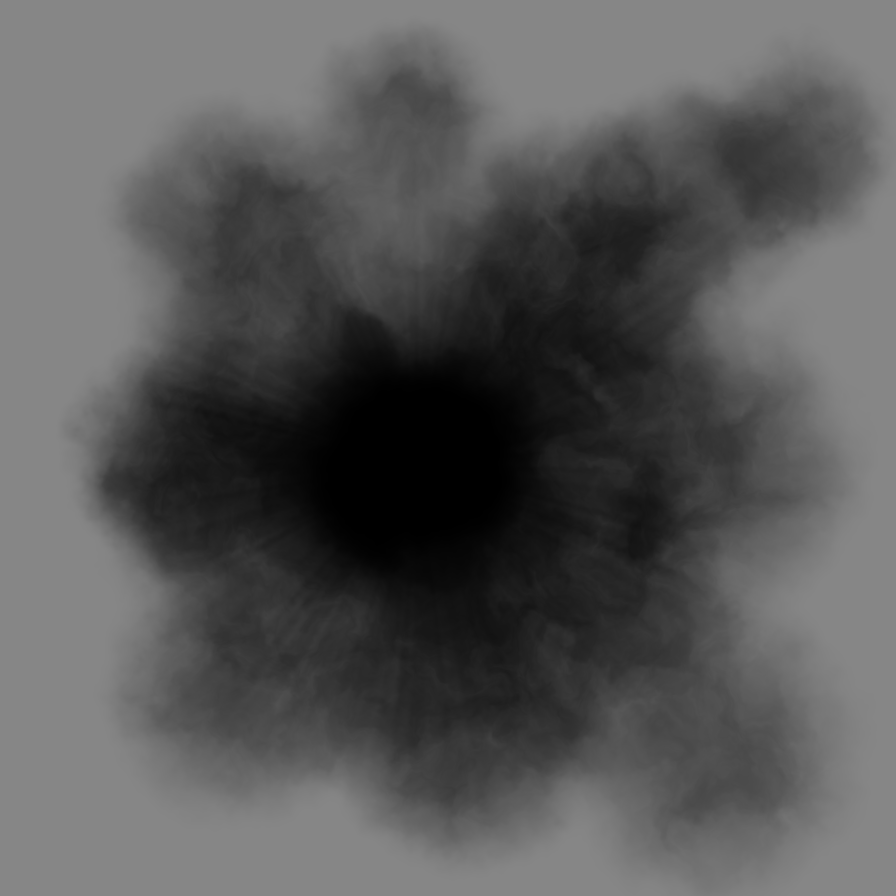
Write a WebGL 2 fragment shader that draws this background.

```glsl
#version 300 es
precision highp float;
// A dark smoke burst on flat grey: soft puffs add up to an optical density,
// which absorbs the backdrop light around an opaque black core.
// Warped layered noise frays the edges and faint radial streaks add texture.

#define BACKDROP 0.525
#define CORE_CENTER vec2(0.463, 0.479)
#define CORE_INNER 0.080
#define CORE_OUTER 0.212
#define EDGE_WARP 0.055
#define MOTTLE 0.85
#define STREAKS 0.12
#define NOISE_SCALE 13.0

uniform vec2 u_resolution;
out vec4 fragColor;

// Each puff: center x, center y, outer radius, density
const int PUFF_COUNT = 12;
const vec4 PUFFS[PUFF_COUNT] = vec4[PUFF_COUNT](
    vec4(0.47, 0.47, 0.38, 1.20),
    vec4(0.23, 0.49, 0.16, 1.15),
    vec4(0.65, 0.70, 0.19, 1.10),
    vec4(0.78, 0.78, 0.15, 0.45),
    vec4(0.89, 0.84, 0.13, 0.50),
    vec4(0.45, 0.86, 0.13, 0.48),
    vec4(0.27, 0.74, 0.17, 0.65),
    vec4(0.76, 0.49, 0.22, 0.75),
    vec4(0.80, 0.16, 0.19, 0.48),
    vec4(0.52, 0.20, 0.18, 0.75),
    vec4(0.28, 0.24, 0.18, 0.55),
    vec4(0.66, 0.32, 0.20, 0.65));

float hash(vec2 cell) {
    vec3 p = fract(cell.xyx * 0.1031);
    p += dot(p, p.yzx + 33.33);
    return fract((p.x + p.y) * p.z);
}

float valueNoise(vec2 p) {
    vec2 cell = floor(p), f = fract(p);
    f = f * f * (3.0 - 2.0 * f);
    float low = mix(hash(cell), hash(cell + vec2(1.0, 0.0)), f.x);
    float high = mix(hash(cell + vec2(0.0, 1.0)), hash(cell + 1.0), f.x);
    return mix(low, high, f.y);
}

// Layered noise, centered on zero
float cloudNoise(vec2 p) {
    float sum = 0.0, amplitude = 0.5;
    for (int i = 0; i < 5; i++) {
        sum += amplitude * (valueNoise(p) - 0.5);
        p = mat2(1.6, 1.2, -1.2, 1.6) * p + 17.3;
        amplitude *= 0.55;
    }
    return sum;
}

// Total optical density of the overlapping puffs
float smokeDensity(vec2 p) {
    float density = 0.0;
    for (int i = 0; i < PUFF_COUNT; i++) {
        float reach = distance(p, PUFFS[i].xy) / PUFFS[i].z;
        density += PUFFS[i].w * (1.0 - smoothstep(0.2, 1.0, reach));
    }
    return density;
}

void main() {
    vec2 uv = (gl_FragCoord.xy - 0.5 * u_resolution)
        / min(u_resolution.x, u_resolution.y) + 0.5;

    // Fray the outlines
    vec2 noisePos = uv * NOISE_SCALE;
    vec2 warp = vec2(cloudNoise(noisePos + 31.0), cloudNoise(noisePos + 74.0));
    vec2 p = uv + EDGE_WARP * warp;

    // Mottled smoke with streaks running out from the core
    vec2 fromCore = uv - CORE_CENTER;
    float radius = length(fromCore);
    vec2 direction = fromCore / max(radius, 0.001);
    float streak = valueNoise(direction * 32.0 + radius * 4.0 + 60.0) - 0.5;
    float mottle = cloudNoise(noisePos * 1.5 + 2.0 * warp);
    float density = smokeDensity(p);
    density *= 1.0 + MOTTLE * mottle + STREAKS * streak;

    // Absorb the backdrop, then close the core
    float light = BACKDROP * exp(-density);
    light *= smoothstep(CORE_INNER, CORE_OUTER, distance(p, CORE_CENTER));
    fragColor = vec4(vec3(light), 1.0);
}
```
